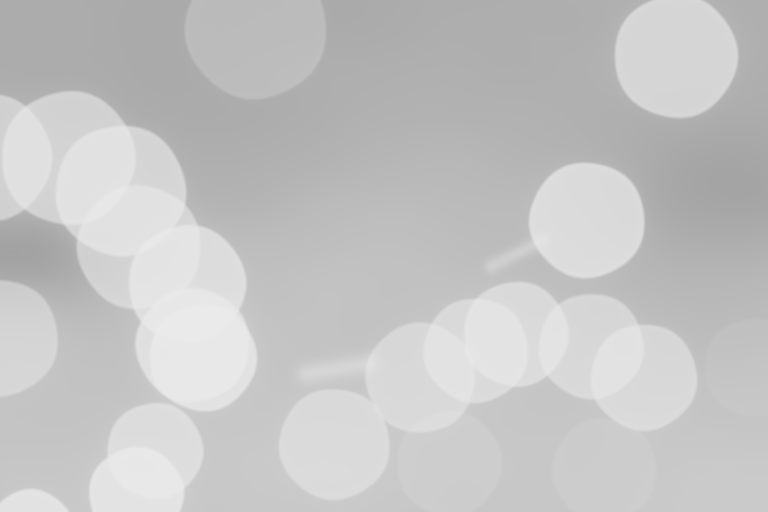
A Shadertoy shader for this background:

```glsl
const float LIGHT = 0.92;

float hash(vec2 p) {
    return fract(sin(dot(p, vec2(127.1, 311.7))) * 43758.5453);
}

float valueNoise(vec2 p) {
    vec2 cell = floor(p);
    vec2 f = fract(p);
    f = f * f * (3.0 - 2.0 * f);
    float low = mix(hash(cell), hash(cell + vec2(1.0, 0.0)), f.x);
    float high = mix(hash(cell + vec2(0.0, 1.0)), hash(cell + vec2(1.0, 1.0)), f.x);
    return mix(low, high, f.y);
}

float fbm(vec2 p) {
    float sum = 0.0;
    float amplitude = 0.5;
    for (int i = 0; i < 3; i++) {
        sum += amplitude * valueNoise(p);
        p = p * 1.9 + 7.3;
        amplitude *= 0.45;
    }
    return sum;
}

float softBlob(vec2 p, vec2 center, vec2 size) {
    vec2 d = (p - center) / size;
    return exp(-dot(d, d));
}

// Grey haze, darker at the top, with broad shadows
float haze(vec2 p) {
    float tone = mix(0.785, 0.675, smoothstep(0.05, 0.85, p.y));
    tone += 0.07 * (fbm(p * vec2(2.2, 3.2) + 3.0) - 0.4);
    tone += 0.035 * softBlob(p, vec2(0.65, 0.5), vec2(0.35, 0.25));
    tone -= 0.09 * softBlob(p, vec2(0.02, 0.5), vec2(0.2, 0.09));
    tone -= 0.05 * softBlob(p, vec2(1.42, 0.62), vec2(0.2, 0.13));
    return tone;
}

// Slightly uneven lens disc with a bright rim and a faint halo
float addDisc(float tone, vec2 p, vec2 center, float radius, float opacity, float seed) {
    vec2 d = p - center;
    float wobble = 0.012 * cos(5.0 * atan(d.y, d.x) + 6.28 * seed);
    float edge = length(d) - radius * (1.0 + wobble);
    float mask = 1.0 - smoothstep(-0.004, 0.004, edge);
    float rim = 0.06 * exp(-abs(edge + 0.006) / 0.006);
    float halo = 0.12 * exp(-max(edge, 0.0) / 0.02) * (1.0 - mask);
    return mix(tone, LIGHT, opacity * (mask * (1.0 + rim) + halo));
}

vec2 bezier(vec2 a, vec2 bend, vec2 b, float t) {
    return mix(mix(a, bend, t), mix(bend, b, t), t);
}

// Discs strewn along a curve; radius and opacity run from x to y
float addChain(float tone, vec2 p, vec2 a, vec2 bend, vec2 b, int count,
               vec2 radius, vec2 opacity, float jitter, float seed) {
    for (int i = 0; i < count; i++) {
        float t = float(i) / float(count - 1);
        vec2 key = vec2(float(i), seed);
        vec2 offset = vec2(hash(key), hash(key + 4.7)) - 0.5;
        float r = mix(radius.x, radius.y, t) * mix(0.93, 1.07, hash(key + 9.1));
        float strength = mix(opacity.x, opacity.y, t) * mix(0.88, 1.12, hash(key + 2.3));
        vec2 center = bezier(a, bend, b, t) + jitter * offset;
        tone = addDisc(tone, p, center, r, strength, hash(key + 6.1));
    }
    return tone;
}

float addStreak(float tone, vec2 p, vec2 a, vec2 b, float width, float opacity) {
    vec2 along = b - a;
    float t = clamp(dot(p - a, along) / dot(along, along), 0.0, 1.0);
    float d = length(p - a - along * t) / width;
    return mix(tone, LIGHT, opacity * exp(-d * d));
}

void mainImage(out vec4 fragColor, in vec2 fragCoord) {
    vec2 p = fragCoord / iResolution.y;
    float tone = haze(p);

    // Blurred light streaks
    tone = addStreak(tone, p, vec2(0.96, 0.48), vec2(1.06, 0.53), 0.014, 0.4);
    tone = addStreak(tone, p, vec2(0.6, 0.27), vec2(0.72, 0.29), 0.02, 0.45);

    // Faint discs near the lower edge
    tone = addChain(tone, p, vec2(0.87, 0.09), vec2(1.2, -0.02), vec2(1.48, 0.28),
                    3, vec2(0.1, 0.09), vec2(0.18, 0.1), 0.02, 5.0);

    // Large discs in the upper half
    tone = addDisc(tone, p, vec2(0.5, 0.945), 0.138, 0.27, 0.4);
    tone = addChain(tone, p, vec2(1.32, 0.89), vec2(1.23, 0.73), vec2(1.147, 0.57),
                    2, vec2(0.118, 0.112), vec2(0.7, 0.7), 0.0, 8.0);

    // Left edge, left chain and right chain
    tone = addChain(tone, p, vec2(0.0, 0.34), vec2(0.03, 0.15), vec2(0.06, -0.04),
                    2, vec2(0.108, 0.088), vec2(0.5, 0.75), 0.0, 2.0);
    tone = addChain(tone, p, vec2(0.0, 0.72), vec2(0.55, 0.515), vec2(0.27, 0.04),
                    9, vec2(0.132, 0.088), vec2(0.55, 0.72), 0.09, 1.0);
    tone = addChain(tone, p, vec2(0.69, 0.14), vec2(0.96, 0.465), vec2(1.28, 0.29),
                    6, vec2(0.106, 0.1), vec2(0.55, 0.62), 0.08, 3.0);

    fragColor = vec4(vec3(tone), 1.0);
}
```
